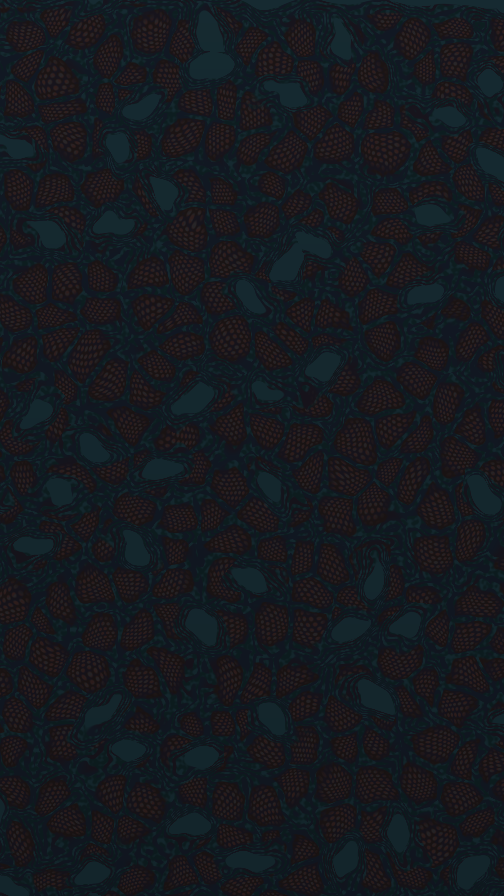
Reproduce this pattern procedurally as a WebGL 2 fragment shader.

```glsl
#version 300 es
precision highp float;

uniform vec2 u_resolution;
out vec4 outColor;

const float TAU = 6.2832;
const vec3 DEEP_TEAL = vec3(0.05, 0.11, 0.12);
const vec3 PALE_TEAL = vec3(0.08, 0.155, 0.18);
const vec3 INK_BLUE = vec3(0.065, 0.09, 0.13);
const vec3 PLUM = vec3(0.085, 0.075, 0.105);
const vec3 RUST = vec3(0.10, 0.075, 0.075);
const vec3 BEAD_GREY = vec3(0.15, 0.14, 0.15);
const vec3 BEAD_RED = vec3(0.18, 0.115, 0.11);

vec2 hash2(vec2 p) {
    p = vec2(dot(p, vec2(127.1, 311.7)), dot(p, vec2(269.5, 183.3)));
    return fract(sin(p) * 43758.5);
}

float gradientDot(vec2 cell, vec2 corner, vec2 f) {
    float angle = TAU * hash2(cell + corner).x;
    return dot(vec2(cos(angle), sin(angle)), f - corner);
}

float gradientNoise(vec2 p) {
    vec2 i = floor(p);
    vec2 f = p - i;
    vec2 s = f * f * f * (f * (f * 6.0 - 15.0) + 10.0);
    float low = mix(gradientDot(i, vec2(0, 0), f), gradientDot(i, vec2(1, 0), f), s.x);
    float high = mix(gradientDot(i, vec2(0, 1), f), gradientDot(i, vec2(1, 1), f), s.x);
    return 1.4 * mix(low, high, s.y);
}

vec2 warp(vec2 p, float amount) {
    return p + amount * vec2(gradientNoise(p + 17.3), gradientNoise(p + 51.7));
}

mat2 rotation(float angle) {
    float c = cos(angle), s = sin(angle);
    return mat2(c, s, -s, c);
}

// Offset from the nearest seed (xy), gap to the second seed (z), cell value (w)
vec4 cells(vec2 p, float jitter) {
    vec2 base = floor(p);
    vec2 nearest = vec2(0.0);
    float first = 9.0, second = 9.0, value = 0.0;
    for (int y = -1; y <= 1; y++) {
        for (int x = -1; x <= 1; x++) {
            vec2 id = base + vec2(x, y);
            vec2 seed = hash2(id);
            vec2 offset = p - id - 0.5 - jitter * (seed - 0.5);
            float d = length(offset);
            if (d < first) {
                second = first;
                first = d;
                nearest = offset;
                value = fract(seed.x * 7.0 + seed.y * 13.0);
            } else {
                second = min(second, d);
            }
        }
    }
    return vec4(nearest, second - first, value);
}

float softStep(float edge, float x, float width) {
    return smoothstep(edge - width, edge + width, x);
}

// Scattered tilted lenses: 1 at the heart, falling to 0 at the rim
float lenses(vec2 p, float spacing, float share) {
    vec4 cell = cells(p / spacing, 0.8);
    vec2 local = rotation(TAU * fract(cell.w * 37.0)) * cell.xy * spacing;
    float radius = length(warp(local * vec2(0.85, 1.7), 0.3));
    radius += 0.3 * gradientNoise(p * 1.7);
    return max(1.0 - radius, 0.0) * step(cell.w, share);
}

// Staggered rows of small beads
float beads(vec2 offset, float angle, float spacing, float blur) {
    vec2 u = rotation(angle) * offset / spacing;
    u.x += 0.5 * mod(floor(u.y), 2.0);
    return 1.0 - softStep(0.33, length(fract(u) - 0.5), blur / spacing);
}

void main() {
    float scale = 12.5;
    vec2 p = gl_FragCoord.xy / u_resolution.x * scale;
    float height = gl_FragCoord.y / u_resolution.y;
    float pixel = scale / u_resolution.x;

    // Fields: packed cells, ringed lenses and a scalloped top rim
    vec4 cell = cells(warp(p, 0.25), 0.8);
    float drift = gradientNoise(warp(p * 0.9, 0.5));
    float ripple = gradientNoise(p * 3.5);
    float speckle = gradientNoise(p * 9.0);
    float rim = 0.2 + 35.0 * (height - 0.985) + 0.7 * gradientNoise(p * vec2(0.7, 0.3));
    float swirl = max(lenses(p, 1.9, 0.68), min(rim, 1.2));

    // Teal ground with thin dark contours
    float level = 0.6 * cell.z * (1.0 - smoothstep(0.0, 0.3, swirl)) + 1.2 * swirl + 0.7 * drift;
    float contour = 0.5 + 0.5 * sin(TAU * (level + 0.08 * ripple) / 0.2);
    vec3 ground = mix(DEEP_TEAL, PALE_TEAL, smoothstep(-0.3, 0.6, speckle + 0.4 * ripple));
    vec3 lineColor = mix(INK_BLUE, PLUM, smoothstep(0.1, 0.5, cell.z));
    vec3 color = mix(ground, lineColor, smoothstep(0.3, 0.7, contour));

    // Beaded dark grains
    float body = min(cell.z - 0.13, 0.52 - length(cell.xy)) + 0.06 * ripple;
    float grain = softStep(0.0, body, 1.2 * pixel) * (1.0 - softStep(0.2, swirl, 0.06));
    float bead = beads(cell.xy, TAU * cell.w, 0.115, 0.7 * pixel);
    vec3 grainColor = mix(PLUM, RUST, smoothstep(-0.3, 0.4, ripple + speckle));
    vec3 beadColor = mix(BEAD_RED, BEAD_GREY, smoothstep(-0.3, 0.4, speckle));
    grainColor = mix(grainColor, beadColor, bead * smoothstep(0.0, 0.2, body));
    color = mix(color, grainColor, grain);

    // Smooth flat patches at the hearts
    float patchMask = softStep(0.66, swirl + 0.15 * drift, 0.8 * pixel);
    color = mix(color, PALE_TEAL, patchMask);

    // Gentle fall of light from top to bottom
    color *= mix(0.93, 1.06, height);
    outColor = vec4(color, 1.0);
}
```
